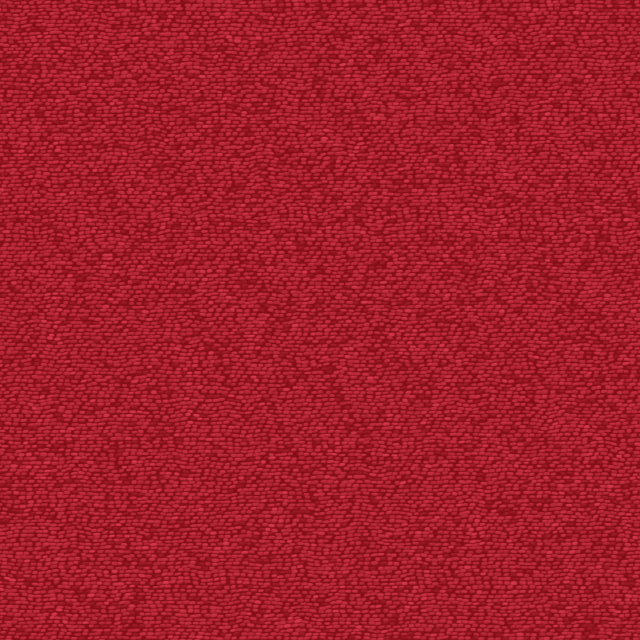
Give the GLSL for this texture, as a Shadertoy shader.

```glsl
// Red crepe cloth: short, plump horizontal yarn floats with dark gaps between them.
// Each row holds jittered, slightly tilted rounded grains lit from above; the brightest
// one covering a point sets its tone, which blends from gap colour to lit yarn.

const vec3 GAP_COLOR = vec3(0.50, 0.045, 0.075);
const vec3 LIT_COLOR = vec3(0.82, 0.215, 0.285);
const vec2 GRID = vec2(88.0, 164.0);       // floats across, rows up
const float ROW_SHIFT = 0.38;              // sideways step per row, gives faint diagonals
const float ROW_JITTER = 0.40;             // random sideways slip of a row
const vec2 CENTER_JITTER = vec2(0.40, 0.32);
const vec2 MIN_HALF = vec2(0.44, 0.44);    // half size of the smallest float
const vec2 MAX_HALF = vec2(0.70, 0.60);    // half size of the largest float
const float ROUNDNESS = 2.6;               // power of the rounded outline
const float TILT = 0.30;
const float TILT_BIAS = 0.08;
const float LOW_TONE = 0.60;
const float HIGH_TONE = 0.82;
const float SUNKEN_SHARE = 0.10;
const float SUNKEN_DIM = 0.45;
const float KNOT_SHARE = 0.06;             // floats that catch extra light
const float KNOT_LIGHT = 0.20;
const float TOP_LIGHT = 0.20;
const float GAP_TONE = 0.08;
const float WANDER = 0.40;                 // bending of the rows
const float FIBRE = 0.06;
const int SAMPLES = 2;                     // per axis, for smooth edges

float hash(vec2 p) {
    return fract(sin(dot(p, vec2(127.1, 311.7))) * 43758.5453);
}

vec2 hash2(vec2 p) {
    return vec2(hash(p), hash(p + vec2(37.2, 17.9)));
}

float noise(vec2 p) {
    vec2 cell = floor(p);
    vec2 f = fract(p);
    f = f * f * (3.0 - 2.0 * f);
    float low = mix(hash(cell), hash(cell + vec2(1.0, 0.0)), f.x);
    float high = mix(hash(cell + vec2(0.0, 1.0)), hash(cell + 1.0), f.x);
    return mix(low, high, f.y);
}

// Tone of one float, seen from an offset to the middle of its cell
float floatTone(vec2 offset, vec2 id) {
    vec2 shape = hash2(id + 5.3);
    vec2 look = hash2(id + 71.6);
    float kind = hash(id + 23.7);
    vec2 q = offset - (hash2(id) - 0.5) * CENTER_JITTER;
    q.y -= q.x * (TILT_BIAS + (look.y - 0.5) * TILT);
    q /= mix(MIN_HALF, MAX_HALF, shape);

    vec2 outline = pow(abs(q) + 0.0001, vec2(ROUNDNESS));
    float rim = pow(outline.x + outline.y, 1.0 / ROUNDNESS);
    float body = 1.0 - smoothstep(0.45, 1.10, rim);

    float level = mix(LOW_TONE, HIGH_TONE, look.x);
    level *= kind < SUNKEN_SHARE ? SUNKEN_DIM : 1.0;
    level += kind > 1.0 - KNOT_SHARE ? KNOT_LIGHT : 0.0;
    return body * (level + TOP_LIGHT * q.y);
}

float clothTone(vec2 uv) {
    vec2 p = uv * GRID;
    p.y += (noise(uv * vec2(34.0, 30.0)) - 0.5) * 2.0 * WANDER;

    // Brightest float among the neighbouring cells
    float tone = GAP_TONE;
    for (int dy = -1; dy <= 1; dy++) {
        float row = floor(p.y) + float(dy);
        float x = p.x - row * ROW_SHIFT + hash(vec2(row, 9.4)) * ROW_JITTER;
        for (int dx = -1; dx <= 1; dx++) {
            vec2 id = vec2(floor(x) + float(dx), row);
            tone = max(tone, floatTone(vec2(x, p.y) - id - 0.5, id));
        }
    }

    // Fine fibres
    return tone + (noise(p * vec2(2.5, 3.0)) - 0.5) * 2.0 * FIBRE;
}

void mainImage(out vec4 fragColor, in vec2 fragCoord) {
    float tone = 0.0;
    for (int j = 0; j < SAMPLES; j++) {
        for (int i = 0; i < SAMPLES; i++) {
            vec2 shift = (vec2(i, j) + 0.5) / float(SAMPLES) - 0.5;
            tone += clothTone((fragCoord + shift) / iResolution.y);
        }
    }
    tone /= float(SAMPLES * SAMPLES);
    fragColor = vec4(mix(GAP_COLOR, LIT_COLOR, clamp(tone, 0.0, 1.0)), 1.0);
}
```
